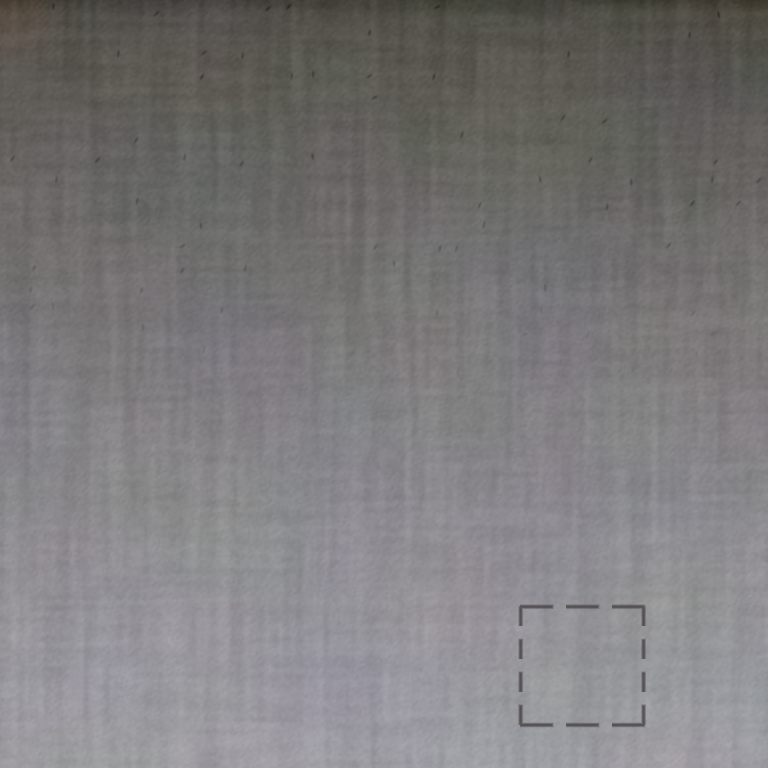
Give the GLSL for this texture, as a WebGL 1 fragment shader.

```glsl
precision highp float;
// Grey woven cloth, shaded dark at the top, with a small dashed square.
uniform vec2 u_resolution;

float hash(vec2 p) {
  return fract(sin(dot(p, vec2(127.1, 311.7))) * 43758.5453);
}

float noise(vec2 p) {
  vec2 i = floor(p), f = fract(p);
  f = f * f * (3.0 - 2.0 * f);
  return mix(mix(hash(i), hash(i + vec2(1.0, 0.0)), f.x),
             mix(hash(i + vec2(0.0, 1.0)), hash(i + 1.0), f.x), f.y);
}

// Noise centred on zero
float ripple(vec2 p) {
  return noise(p) - 0.5;
}

// Threads in both directions, with a fine slanted grain
float weave(vec2 uv) {
  vec2 bent = uv + 0.004 * vec2(ripple(uv * 9.0), ripple(uv * 9.0 + 40.0));
  float upright = ripple(bent * vec2(115.0, 11.0)) + 0.6 * ripple(bent * vec2(62.0, 5.0) + 17.0);
  float level = ripple(bent * vec2(14.0, 125.0) + 31.0) + 0.5 * ripple(bent * vec2(6.0, 60.0) + 53.0);
  vec2 slant = vec2(uv.x + uv.y, uv.y - uv.x);
  float grain = ripple(slant * vec2(130.0, 210.0) + 71.0) + 0.6 * ripple(uv * 290.0 + 97.0);
  return 0.042 * upright + 0.028 * level + 0.032 * grain;
}

// Sparse short dark fibres, one at most in each cell
float flecks(vec2 uv) {
  vec2 cell = floor(uv * 36.0);
  vec2 spot = 0.3 + 0.4 * vec2(hash(cell + 3.0), hash(cell + 7.0));
  vec2 d = fract(uv * 36.0) - spot;
  float angle = 0.5 + 1.3 * hash(cell + 11.0);
  vec2 along = vec2(cos(angle), sin(angle));
  float r = length(vec2(dot(d, along) / 0.2, dot(d, vec2(-along.y, along.x)) / 0.08));
  return step(0.9, hash(cell + 19.0)) * (1.0 - smoothstep(0.2, 1.3, r));
}

// Ink of the two opposite sides lying at y = -half and y = +half
float dashedSides(vec2 p, vec2 halfSize, float count) {
  float gap = 0.017;
  float period = (2.0 * halfSize.x + gap) / count;
  float dash = 0.5 * (period - gap);
  float s = abs(mod(p.x + halfSize.x, period) - dash) - dash;
  s = max(s, abs(p.x) - halfSize.x);
  float across = abs(abs(p.y) - halfSize.y) - 0.0019;
  return 1.0 - smoothstep(-0.0015, 0.0022, max(s, across));
}

void main() {
  vec2 uv = gl_FragCoord.xy / u_resolution;

  // Light falling off towards the top
  float t = 1.0 - uv.y + 0.03 * ripple(uv * 3.0) + 0.03 * (0.5 - uv.x) * uv.y;
  vec3 color = vec3(0.31, 0.305, 0.27) + vec3(0.45, 0.44, 0.57) * t
             - vec3(0.14, 0.125, 0.2) * t * t;
  color -= 0.06 * smoothstep(0.975, 1.005, uv.y);

  // Faint colour blotches, warmer in the upper left corner
  color += vec3(0.014, -0.012, 0.012) * ripple(uv * 11.0 + 5.0);
  color += vec3(-0.006, 0.0, 0.022) * ripple(uv * vec2(7.0, 9.0) + 23.0);
  color += vec3(0.03, -0.01, -0.01) * (1.0 - smoothstep(0.0, 0.12, length(uv - vec2(0.0, 1.0))));

  color += weave(uv);
  color -= 0.09 * flecks(uv) * smoothstep(0.4, 0.75, uv.y);

  // Dashed square
  vec2 p = uv - vec2(0.758, 0.133);
  float ink = max(dashedSides(p, vec2(0.081, 0.077), 3.0),
                  dashedSides(p.yx, vec2(0.077, 0.08), 4.0));
  color = mix(color, vec3(0.29, 0.27, 0.28), 0.85 * ink);

  gl_FragColor = vec4(color, 1.0);
}
```
